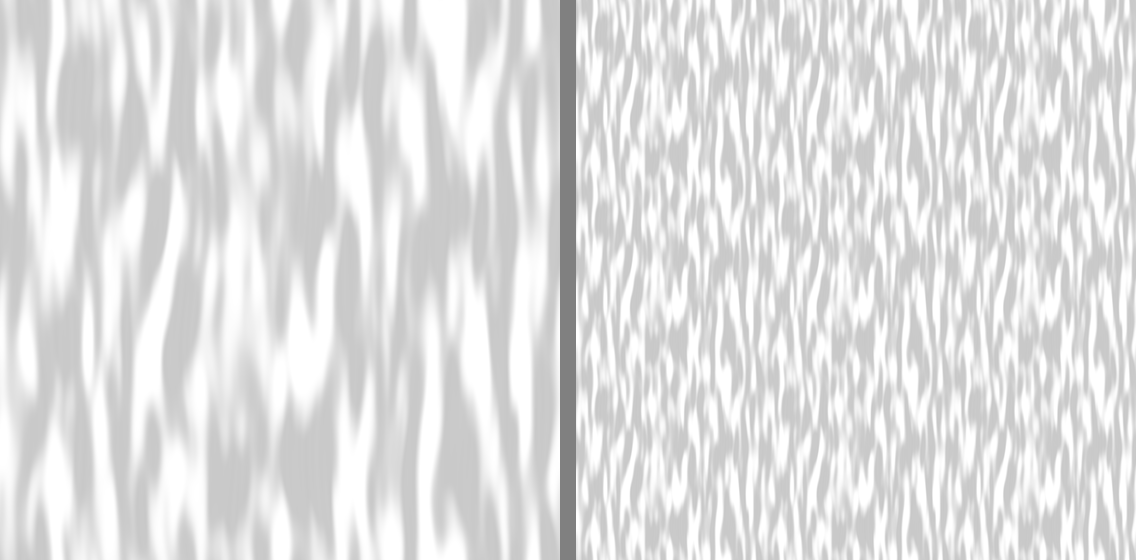
Left: one tile. Right: repeated 3 by 3.
Reproduce this texture procedurally as a WebGL 2 fragment shader.

```glsl
#version 300 es
precision highp float;

uniform vec2 u_resolution;
out vec4 fragColor;

const float TAU = 6.2831853;

// Integer hash of a lattice cell, from 0 to 1
float hash(ivec2 cell, int seed) {
    uint h = uint(cell.x) * 1597334677u ^ uint(cell.y) * 3812015801u ^ uint(seed) * 2654435769u;
    h = (h ^ (h >> 16)) * 2146121005u;
    h = (h ^ (h >> 15)) * 2221713035u;
    h ^= h >> 16;
    return float(h >> 8) / 16777216.0;
}

// Slope at one lattice corner, wrapped to the period
float corner(ivec2 cell, vec2 offset, ivec2 period, int seed) {
    ivec2 wrapped = (cell + period) % period;
    float angle = TAU * hash(wrapped, seed);
    return dot(vec2(cos(angle), sin(angle)), offset);
}

// Gradient noise that repeats over the unit square
float tiledNoise(vec2 uv, ivec2 period, int seed) {
    vec2 p = fract(uv) * vec2(period);
    ivec2 cell = ivec2(floor(p));
    vec2 f = fract(p);
    vec2 blend = f * f * f * (f * (f * 6.0 - 15.0) + 10.0);
    float bottom = mix(corner(cell, f, period, seed),
                       corner(cell + ivec2(1, 0), f - vec2(1, 0), period, seed), blend.x);
    float top = mix(corner(cell + ivec2(0, 1), f - vec2(0, 1), period, seed),
                    corner(cell + ivec2(1, 1), f - vec2(1, 1), period, seed), blend.x);
    return mix(bottom, top, blend.y);
}

void main() {
    vec2 uv = gl_FragCoord.xy / u_resolution;

    // Gentle sideways meander of the strands
    vec2 p = uv;
    p.x += 0.02 * tiledNoise(uv, ivec2(6, 4), 11);

    // Long upright strands, two layers on unrelated lattices
    float strands = tiledNoise(p, ivec2(25, 4), 1);
    strands += tiledNoise(p + vec2(0.37, 0.13), ivec2(31, 5), 2);
    strands += 0.3 * tiledNoise(p + vec2(0.11, 0.29), ivec2(53, 8), 3);

    // Soft threshold between grey strands and white gaps
    float gap = smoothstep(-0.34, 0.43, strands);
    float tone = mix(0.79, 1.0, gap);

    // Faint fibres inside the grey
    tone += 0.012 * (1.0 - gap) * tiledNoise(p, ivec2(110, 5), 4);

    fragColor = vec4(vec3(tone), 1.0);
}
```
